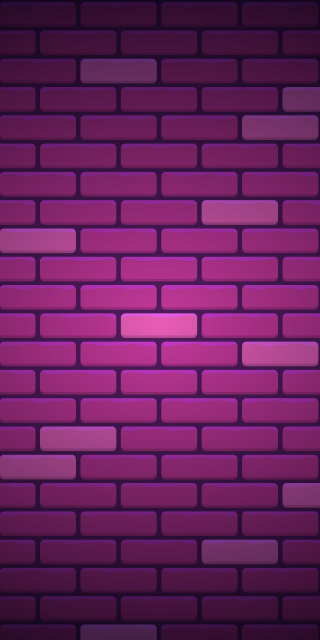
Write a Shadertoy shader that draws this pattern.

```glsl
// Lengths are fractions of the canvas width, y runs down
const vec2 PITCH = vec2(0.2526, 0.0884);
const vec2 WALL_START = vec2(-0.0083, 0.0010);
const vec2 BRICK_HALF = vec2(0.1194, 0.0386);
const float CORNER = 0.014;
const float LIP_DEPTH = 0.0105;
const float LIP_WAVE = 0.0024;
const float BASE_DEPTH = 0.0080;
const float BASE_SHADE = 0.83;

const vec2 LIGHT_CENTER = vec2(0.5, 1.015);
const vec2 LIGHT_SCALE = vec2(0.8, 1.0);
const float LIGHT_FALLOFF = 0.85;
const float LIGHT_MIN = 0.09;

// Each surface runs from a dark to a lit colour
const vec3 BRICK_DARK = vec3(0.09, 0.02, 0.11);
const vec3 BRICK_LIT = vec3(0.78, 0.225, 0.61);
const vec3 LIP_DARK = vec3(0.10, 0.03, 0.16);
const vec3 LIP_LIT = vec3(0.79, 0.23, 0.80);
const vec3 MORTAR_DARK = vec3(0.05, 0.015, 0.09);
const vec3 MORTAR_LIT = vec3(0.32, 0.11, 0.37);
const vec3 PALE_DARK = vec3(0.05, 0.06, 0.09);
const vec3 PALE_LIT = vec3(0.13, 0.14, 0.10);

float hash(vec2 p) {
    return fract(sin(dot(p, vec2(127.1, 311.7))) * 43758.5453);
}

float roundedBox(vec2 p, vec2 halfSize, float radius) {
    vec2 q = abs(p) - halfSize + radius;
    return length(max(q, 0.0)) + min(max(q.x, q.y), 0.0) - radius;
}

// Antialiased coverage of a signed distance
float fill(float dist, float pixel) {
    return clamp(0.5 - dist / pixel, 0.0, 1.0);
}

// Pale bricks lie on two diagonals, alternating sides and a far pair
bool isPale(int row, int col) {
    bool longDiagonal = col >= 0 && row + 4 * col == 15;
    bool shortDiagonal = col >= 2 && row + 2 * col == 23;
    bool sides = row % 4 == 0 && abs(row - 10) <= 6
              && col == (row % 8 == 4 ? 3 : 0);
    bool farPair = abs(row - 12) == 10 && col == 1;
    return longDiagonal || shortDiagonal || sides || farPair;
}

void mainImage(out vec4 fragColor, in vec2 fragCoord) {
    float pixel = 1.0 / iResolution.x;
    vec2 p = vec2(fragCoord.x, iResolution.y - fragCoord.y) * pixel;

    // Running bond: odd rows shift by half a brick
    vec2 grid = (p - WALL_START) / PITCH;
    float row = floor(grid.y);
    grid.x -= 0.5 * mod(row, 2.0);
    vec2 cell = floor(grid);
    vec2 q = (fract(grid) - 0.5) * PITCH;

    // Glow fading towards the ends of the wall
    float glow = 1.0 - LIGHT_FALLOFF * length((p - LIGHT_CENTER) * LIGHT_SCALE);
    glow = max(glow, LIGHT_MIN);

    // Wavy lip along the top edge
    float phase = 6.2832 * hash(cell);
    float wave = sin(q.x * 45.0 + phase) + 0.5 * sin(q.x * 95.0 + 2.0 * phase);
    float lip = fill(q.y + BRICK_HALF.y - LIP_DEPTH - LIP_WAVE * wave, pixel);
    vec3 face = mix(BRICK_DARK, BRICK_LIT, glow);
    face = mix(face, mix(LIP_DARK, LIP_LIT, glow), lip);
    if (isPale(int(cell.y), int(cell.x))) face += mix(PALE_DARK, PALE_LIT, glow);

    // Shaded base left below the raised face
    vec2 raisedHalf = BRICK_HALF - vec2(0.0, 0.5 * BASE_DEPTH);
    float raised = roundedBox(q + vec2(0.0, 0.5 * BASE_DEPTH), raisedHalf, CORNER);
    face *= mix(BASE_SHADE, 1.0, fill(raised, pixel));

    float brick = fill(roundedBox(q, BRICK_HALF, CORNER), pixel);
    vec3 mortar = mix(MORTAR_DARK, MORTAR_LIT, glow);
    fragColor = vec4(mix(mortar, face, brick), 1.0);
}
```
